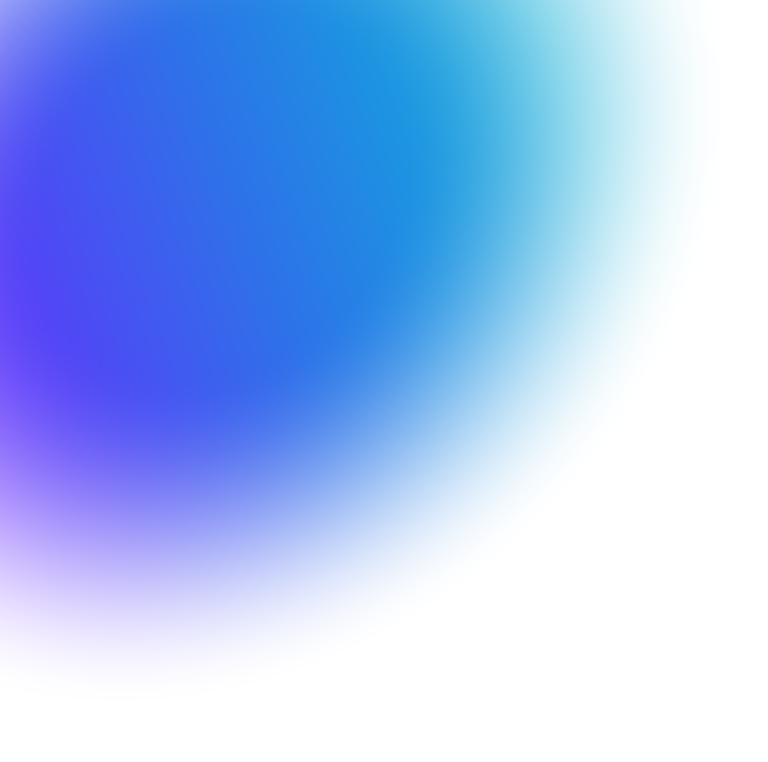
Reproduce this background procedurally as a Shadertoy shader.

```glsl
// A large, heavily blurred oval of light on white, tilted toward the upper right.
// A rotated ellipse sets the soft opacity; a slanted four-stop ramp sets the hue
// from violet through blue and azure to teal.

// Colour along the slanted axis
vec3 hueRamp(float t) {
    vec3 violet = vec3(0.360, 0.220, 0.980);
    vec3 blue   = vec3(0.173, 0.455, 0.910);
    vec3 azure  = vec3(0.115, 0.570, 0.885);
    vec3 teal   = vec3(0.090, 0.690, 0.850);
    vec3 c = mix(violet, blue, clamp((t + 0.17) / 0.385, -0.3, 1.0));
    c = mix(c, azure, clamp((t - 0.215) / 0.195, 0.0, 1.0));
    return mix(c, teal, clamp((t - 0.41) / 0.25, 0.0, 1.0));
}

// Relative radius in the tilted ellipse: 0 at its centre, 1 on its rim
float ovalRadius(vec2 p) {
    vec2 d = p - vec2(0.287, 0.737);
    vec2 axes = vec2(d.x + d.y, d.x - d.y) * 0.70711;
    return length(axes / vec2(0.492, 0.402));
}

void mainImage(out vec4 fragColor, in vec2 fragCoord) {
    vec2 uv = fragCoord / iResolution.xy;

    // Wide feather on both sides of the rim
    float glow = 1.0 - smoothstep(0.51, 1.49, ovalRadius(uv));

    // Slanted axis, measured from the upper left corner
    float along = dot(uv - vec2(0.0, 1.0), vec2(0.94, 0.35));

    vec3 color = mix(vec3(1.0), hueRamp(along), glow);
    fragColor = vec4(clamp(color, 0.0, 1.0), 1.0);
}
```
